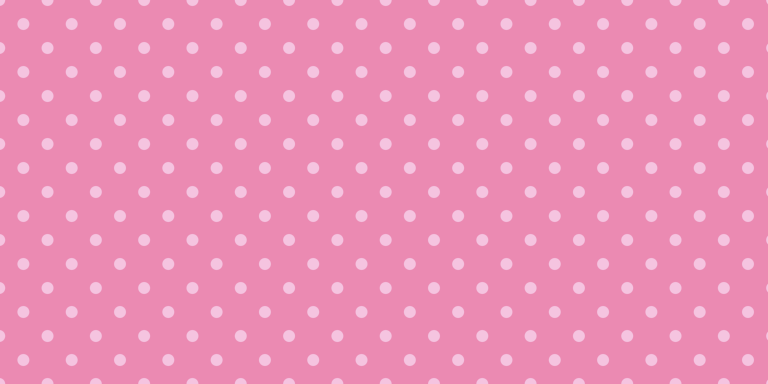
A Shadertoy shader for this pattern:

```glsl
// Pale pink polka dots on a rose ground, in staggered rows.
// Two interleaved rectangular lattices, half a cell apart, give the layout;
// the distance to the nearest lattice point gives each smooth round dot.

const vec3  GROUND_COLOR = vec3(0.92, 0.54, 0.70);
const vec3  DOT_COLOR    = vec3(0.96, 0.77, 0.88);
const vec2  CELL         = vec2(0.1258, 0.125);  // repeat, in canvas heights
const vec2  ORIGIN       = vec2(-0.002, 0.0);    // centre of the first dot
const float DOT_RADIUS   = 0.0155;               // in canvas heights
const float EDGE_PIXELS  = 0.75;                 // half width of the soft edge

// Distance to the nearest point of a rectangular lattice
float latticeDistance(vec2 p) {
    return length((fract(p / CELL + 0.5) - 0.5) * CELL);
}

// Signed distance to the staggered dots
float polkaDots(vec2 p) {
    return min(latticeDistance(p), latticeDistance(p - 0.5 * CELL)) - DOT_RADIUS;
}

void mainImage(out vec4 fragColor, in vec2 fragCoord) {
    // Canvas height is one unit
    vec2 p = fragCoord / iResolution.y - ORIGIN;

    // Antialiased coverage
    float edge = EDGE_PIXELS / iResolution.y;
    float coverage = 1.0 - smoothstep(-edge, edge, polkaDots(p));

    fragColor = vec4(mix(GROUND_COLOR, DOT_COLOR, coverage), 1.0);
}
```
